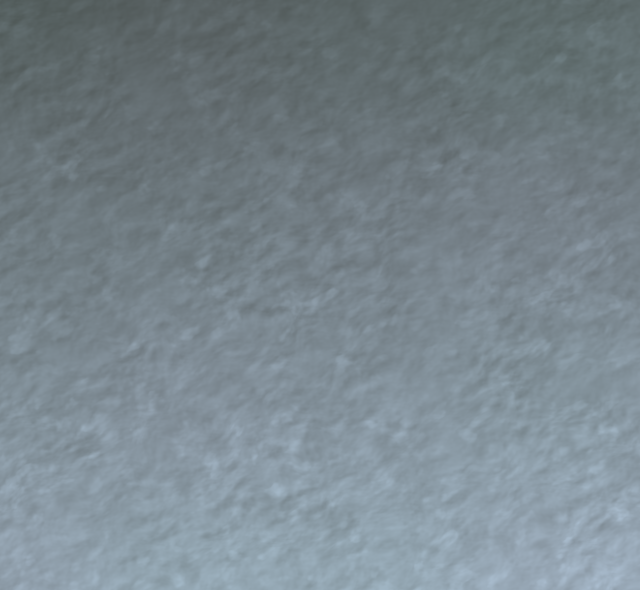
This texture is drawn by a WebGL 1 fragment shader. Its source:

```glsl
precision highp float;

uniform vec2 u_resolution;

const vec3 SHADE_COLOUR = vec3(0.361, 0.398, 0.405);
const vec3 LIGHT_COLOUR = vec3(0.587, 0.658, 0.709);
const vec3 HUE_DRIFT = vec3(0.014, -0.005, 0.007);

const float SIDE_TILT = 0.14;       // right side catches more light
const float CORNER_SHADE = 0.05;    // darkening at the upper left
const float GRAIN_ANGLE = 0.45;     // radians above the horizontal
const vec2 GRAIN_SCALE = vec2(36.0, 54.0);
const float GRAIN_GAIN = 0.40;
const float RELIEF_GAIN = 0.24;
const vec2 RELIEF_OFFSET = vec2(-0.12, 0.30);
const float WARP_SCALE = 19.0;
const float WARP_SIZE = 0.012;
const float FLECK_SCALE = 0.8;      // relative to the grain
const float FLECK_GAIN = 0.16;
const float BLOTCH_SCALE = 9.0;
const float BLOTCH_GAIN = 0.11;
const float DRIFT_SCALE = 3.2;
const float OCTAVE_DECAY = 0.54;

float hash(vec2 cell) {
  return fract(sin(dot(cell, vec2(127.1, 311.7))) * 43758.5453);
}

mat2 rotation(float angle) {
  float c = cos(angle);
  float s = sin(angle);
  return mat2(c, -s, s, c);
}

float valueNoise(vec2 p) {
  vec2 cell = floor(p);
  vec2 f = fract(p);
  f = f * f * f * (f * (f * 6.0 - 15.0) + 10.0);
  float low = mix(hash(cell), hash(cell + vec2(1.0, 0.0)), f.x);
  float high = mix(hash(cell + vec2(0.0, 1.0)), hash(cell + 1.0), f.x);
  return mix(low, high, f.y);
}

// Layered noise centred on zero
float fibreNoise(vec2 p) {
  float sum = 0.0;
  float total = 0.0;
  float weight = 1.0;
  mat2 turn = rotation(0.55);
  for (int i = 0; i < 4; i++) {
    sum += weight * (valueNoise(p) - 0.5);
    total += weight;
    weight *= OCTAVE_DECAY;
    p = turn * p * 1.75 + vec2(17.3, 9.1);
  }
  return sum / total;
}

void main() {
  vec2 uv = gl_FragCoord.xy / u_resolution;
  vec2 p = gl_FragCoord.xy / u_resolution.y;

  // Broad lighting from the bright bottom to the dark top
  float tone = 1.0 - uv.y + SIDE_TILT * (uv.x - 0.5);
  tone -= CORNER_SHADE * smoothstep(0.6, 1.0, uv.y) * (1.0 - uv.x);

  // Short oblique fibres, warped so that they do not line up
  vec2 warpPos = p * WARP_SCALE;
  vec2 warp = vec2(valueNoise(warpPos), valueNoise(warpPos + 41.0)) - 0.5;
  vec2 grainPos = rotation(GRAIN_ANGLE) * (p + WARP_SIZE * warp) * GRAIN_SCALE;
  float grain = fibreNoise(grainPos);
  float relief = grain - fibreNoise(grainPos + RELIEF_OFFSET);

  // Sparse pale flecks
  float fleck = smoothstep(0.08, 0.30, fibreNoise(grainPos * FLECK_SCALE + 131.0));

  // Texture fades in the shade and varies from patch to patch
  float strength = mix(1.1, 0.6, smoothstep(0.2, 1.0, uv.y));
  strength *= mix(0.7, 1.3, valueNoise(p * 8.0 + 29.0));
  tone += strength * (GRAIN_GAIN * grain + RELIEF_GAIN * relief + FLECK_GAIN * (fleck - 0.1));
  tone += BLOTCH_GAIN * fibreNoise(p * BLOTCH_SCALE + 73.0);

  // Faint shift between greenish and violet grey
  float drift = valueNoise(p * DRIFT_SCALE + 5.0) - 0.5;
  drift -= 0.5 * smoothstep(0.7, 1.0, uv.y) * (1.0 - uv.x);

  vec3 colour = mix(SHADE_COLOUR, LIGHT_COLOUR, tone) + HUE_DRIFT * drift;
  gl_FragColor = vec4(clamp(colour, 0.0, 1.0), 1.0);
}
```
